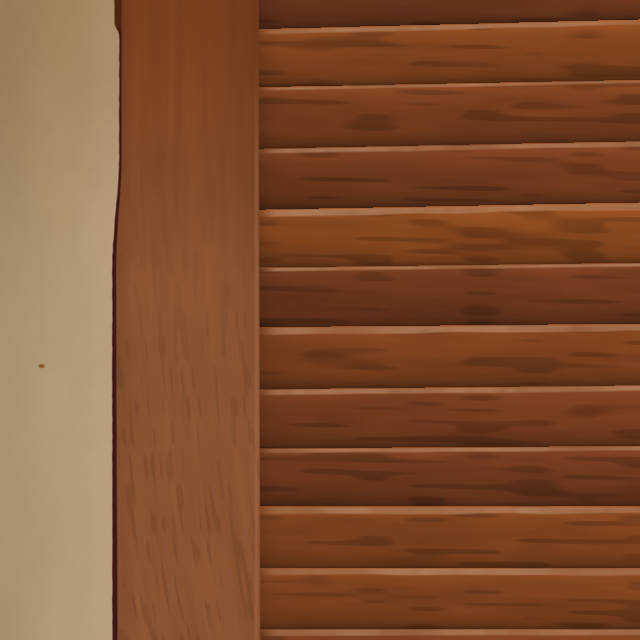
This texture is drawn by a WebGL 2 fragment shader. Its source:

```glsl
#version 300 es
precision highp float;
// Louvred wooden shutter: pale wall, upright stile and sloping slats with lit lips.
#define STILE_RIGHT 0.4045
#define SLAT_PITCH vec2(0.0936, 0.0952)
#define FIRST_LIP vec2(0.0425, 0.0295)
#define LIP_SAG 0.0022
#define GRAIN 0.11
#define SHADOW_DEPTH 0.33
#define LIP_GLOW 0.85

uniform vec2 u_resolution;
out vec4 outColor;

// Slats from top to bottom: brightness, and thickness of the lit lip
const float SLAT_TONE[12] = float[](0.86, 1.02, 0.95, 0.91, 1.08, 0.86, 0.99, 0.91, 0.87, 1.02, 1.00, 0.95);
const float LIP_WIDTH[12] = float[](0.006, 0.006, 0.003, 0.006, 0.009, 0.004, 0.009, 0.007, 0.005, 0.009, 0.009, 0.008);

float hash(vec2 p) {
    vec3 q = fract(vec3(p.xyx) * 0.1031);
    q += dot(q, q.yzx + 33.33);
    return fract((q.x + q.y) * q.z);
}

float noise(vec2 p) {
    vec2 i = floor(p), f = fract(p);
    f = f * f * (3.0 - 2.0 * f);
    return mix(mix(hash(i), hash(i + vec2(1, 0)), f.x),
               mix(hash(i + vec2(0, 1)), hash(i + vec2(1, 1)), f.x), f.y);
}

// Layered noise centred on zero
float fbm(vec2 p) {
    float sum = 0.0, amp = 0.5;
    for (int i = 0; i < 4; i++) {
        sum += amp * (noise(p) - 0.5);
        p = p * 2.03 + 17.3;
        amp *= 0.5;
    }
    return sum;
}

// Distance from the canvas top to the upper edge of lip k; t runs across the slat
float lipHeight(float k, float t) {
    float sag = LIP_SAG * (1.0 + cos((k - 2.8) * 1.8)) * (1.0 - 0.7 * t);
    return mix(FIRST_LIP.x + SLAT_PITCH.x * k, FIRST_LIP.y + SLAT_PITCH.y * k, t) + sag;
}

vec3 wall(vec2 p) {
    vec3 col = mix(vec3(0.69, 0.595, 0.455), vec3(0.62, 0.505, 0.35), smoothstep(0.5, 1.05, p.y + 0.5 * (0.1 - p.x)));
    col *= 0.95 + 0.06 * smoothstep(0.0, 0.1, p.x);
    col += vec3(0.02, 0.015, 0.025) * smoothstep(0.11, 0.17, p.x);
    col += 0.03 * fbm(p * vec2(14.0, 6.0)) + 0.012 * fbm(p * 90.0);
    float spot = length((p - vec2(0.065, 0.428)) * vec2(0.8, 1.2));
    return mix(col, vec3(0.46, 0.31, 0.12), 0.8 * (1.0 - smoothstep(0.002, 0.0055, spot)));
}

vec3 stile(vec2 p) {
    vec3 col = mix(vec3(0.54, 0.325, 0.19), vec3(0.475, 0.25, 0.115), smoothstep(0.5, 1.0, p.y));
    col *= 1.0 - 0.09 * smoothstep(0.33, 0.40, p.x) * smoothstep(0.3, 0.9, p.y);
    col *= 0.93 + 0.07 * smoothstep(0.185, 0.22, p.x);
    // Upright grain, leaning over toward the foot
    float across = p.x - 0.07 * pow(1.0 - p.y, 3.0) + 0.012 * fbm(p * vec2(5.0, 3.0));
    float streak = fbm(vec2(across * 75.0, p.y * 4.0));
    float fleck = smoothstep(0.60, 0.85, noise(vec2(across * 170.0, p.y * 22.0)));
    col *= 1.0 + GRAIN * streak - 0.09 * fleck * smoothstep(0.85, 0.25, p.y) + 0.10 * fbm(p * vec2(9.0, 7.0));
    // Worn corner beside the slats
    float corner = exp(-pow((p.x - STILE_RIGHT + 0.004) / 0.0028, 2.0));
    return mix(col, vec3(0.62, 0.40, 0.28), 0.55 * corner * smoothstep(0.95, 0.7, p.y));
}

vec3 slats(vec2 p) {
    float t = (p.x - STILE_RIGHT) / (1.0 - STILE_RIGHT);
    float v = 1.0 - p.y;
    float k = floor((v - mix(FIRST_LIP.x, FIRST_LIP.y, t)) / mix(SLAT_PITCH.x, SLAT_PITCH.y, t));
    if (v < lipHeight(k, t)) k -= 1.0;
    int id = clamp(int(k) + 1, 0, 11);
    float below = v - lipHeight(k, t);
    float toNext = lipHeight(k + 1.0, t) - v;
    float s = below / (below + toNext);

    // Face of the slat with lengthwise grain
    vec3 col = mix(vec3(0.475, 0.24, 0.13), vec3(0.465, 0.245, 0.105), smoothstep(0.8, 1.1, SLAT_TONE[id]));
    col *= SLAT_TONE[id] * (1.07 - 0.13 * s);
    col *= 0.96 + 0.09 * t;
    vec2 g = vec2(p.x * 6.0, (v - 0.012 * t) * 75.0 + k * 31.0);
    col *= 1.0 + 1.3 * GRAIN * fbm(g) + 0.18 * fbm(vec2(p.x * 8.0, v * 24.0 + k * 9.0));
    col *= 1.0 - 0.16 * smoothstep(0.62, 0.85, noise(g * vec2(2.0, 1.4) + 5.0));

    // Shade under the slat above, and soft glow beneath the lip
    col *= 1.0 - SHADOW_DEPTH * exp(-toNext / 0.009);
    col += vec3(0.085, 0.055, 0.03) * exp(-below / 0.014);

    // Lit lip
    float w = LIP_WIDTH[id] * (0.9 + 0.25 * noise(vec2(p.x * 14.0, k * 7.0)));
    float lip = smoothstep(0.0, 0.0025, below) * (1.0 - smoothstep(w, w + 0.004, below));
    vec3 lipCol = mix(vec3(0.62, 0.41, 0.27), vec3(0.70, 0.51, 0.38), noise(vec2(p.x * 11.0, k * 5.0)));
    lip *= LIP_GLOW * smoothstep(-0.01, 0.05, t) * (0.8 + 0.2 * noise(vec2(p.x * 60.0, k * 3.0)));
    col = mix(col, lipCol, lip);
    return col * (1.0 - 0.14 * exp(-t / 0.025));
}

void main() {
    vec2 p = gl_FragCoord.xy / u_resolution;
    float soft = max(0.0013, 1.0 / u_resolution.x);

    // The wall border bows out near the top; a dark gap separates it from the wood
    float bow = smoothstep(0.58, 0.76, p.y);
    float notch = smoothstep(0.945, 0.965, p.y);
    float wallEdge = 0.1755 + 0.0108 * bow - 0.0075 * notch + 0.0008 * (noise(vec2(p.y * 110.0, 2.0)) - 0.5);
    float woodEdge = 0.1815 + 0.0085 * bow + 0.002 * smoothstep(0.5, 0.0, p.y);
    vec3 gap = mix(vec3(0.25, 0.09, 0.10), vec3(0.30, 0.14, 0.06), notch);

    vec3 col = mix(wall(p), gap, smoothstep(-soft, soft, p.x - wallEdge));
    col = mix(col, stile(p), smoothstep(-soft, soft, p.x - woodEdge));
    float slatEdge = STILE_RIGHT + 0.002 * (1.0 - p.y);
    col = mix(col, slats(p), smoothstep(-soft, soft, p.x - slatEdge));
    outColor = vec4(col, 1.0);
}
```
